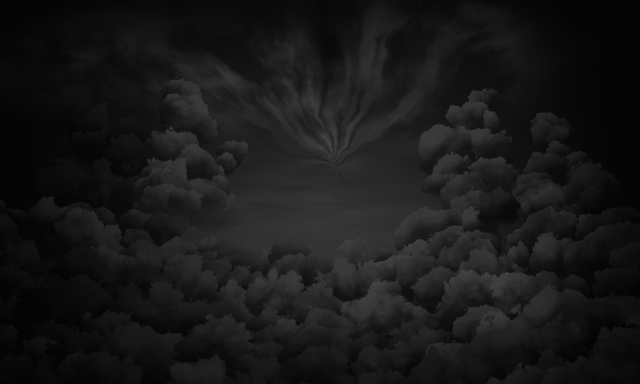
A Shadertoy shader for this texture:

```glsl
// A dark monochrome sky: wisps fan out above a hazy horizon, framed by cloud
// towers over a sea of cumulus. Puffs are shaded discs painted back to front,
// with outlines and creases broken up by folded gradient noise.

vec2 hash2(vec2 p) {
    vec3 q = fract(p.xyx * vec3(0.1031, 0.1030, 0.0973));
    q += dot(q, q.yzx + 33.33);
    return fract((q.xx + q.yz) * q.zy);
}

float gradNoise(vec2 p) {
    vec2 i = floor(p), f = fract(p), e = vec2(1, 0);
    vec2 u = f * f * f * (f * (f * 6.0 - 15.0) + 10.0);
    float a = dot(hash2(i) * 2.0 - 1.0, f);
    float b = dot(hash2(i + e) * 2.0 - 1.0, f - e);
    float c = dot(hash2(i + e.yx) * 2.0 - 1.0, f - e.yx);
    float d = dot(hash2(i + 1.0) * 2.0 - 1.0, f - 1.0);
    return mix(mix(a, b, u.x), mix(c, d, u.x), u.y);
}

float fbm(vec2 p) {
    float sum = 0.0, amp = 1.0;
    for (int i = 0; i < 5; i++) {
        sum += amp * gradNoise(p);
        p = mat2(1.6, 1.2, -1.2, 1.6) * p + 7.3;
        amp *= 0.52;
    }
    return sum;
}

// Folded noise: round bulges parted by sharp creases
float billow(vec2 p) {
    float sum = 0.0, amp = 1.0;
    for (int i = 0; i < 4; i++) {
        sum += amp * (abs(gradNoise(p)) - 0.17);
        p = mat2(1.7, 1.2, -1.2, 1.7) * p + 3.1;
        amp *= 0.6;
    }
    return sum;
}

float blob(vec2 p, vec2 centre, vec2 size) {
    vec2 d = (p - centre) / size;
    return exp(-dot(d, d));
}

// One puff, lit from above and from the middle of the sky
void puff(inout float tone, vec2 p, vec2 centre, float radius, float lum, float bulge) {
    vec2 d = (p - centre) / radius;
    float dist = length(d) - 0.55 * bulge;
    float cover = (1.0 - smoothstep(0.9, 1.0, dist)) * smoothstep(-1.0, -0.3, d.y);
    float side = clamp((0.85 - centre.x) * 2.0, -0.4, 0.4);
    float light = smoothstep(-0.5, 1.1, d.y + side * d.x + 0.9 * bulge);
    tone = mix(tone, lum * (0.3 + 0.95 * light), cover);
}

// A heap of puffs strewn from its top down to its base
void tower(inout float tone, vec2 p, vec2 top, vec2 base, float width,
           float radius, float lum, float bulge) {
    for (int i = 0; i < 18; i++) {
        float t = float(i) / 17.0;
        vec2 h = hash2(vec2(float(i) * 3.7, top.x * 91.0));
        vec2 c = mix(top, base, t) + (h - 0.5) * vec2(width * (0.25 + t), 0.06);
        puff(tone, p, c, radius * (0.55 + 0.5 * h.y + 0.3 * t), lum, bulge);
    }
}

float sky(vec2 p) {
    float tone = 0.025 + 0.07 * blob(p, vec2(0.85, 0.62), vec2(0.5, 0.35));
    tone += 0.115 * blob(p, vec2(0.84, 0.38), vec2(0.48, 0.19));
    // Streaks radiate from a point above the horizon
    vec2 d = p - vec2(0.87, 0.55) + 0.05 * vec2(fbm(p * 5.0), fbm(p * 5.0 + 19.0));
    float r = length(d);
    float streak = fbm(vec2(atan(d.x, d.y) * 4.5, r * 4.0)) + 0.5 * fbm(p * vec2(7, 12));
    float mask = blob(p, vec2(0.72, 0.80), vec2(0.23, 0.13))
        + 0.65 * blob(p, vec2(0.25, 0.84), vec2(0.32, 0.12))
        + 0.85 * blob(p, vec2(1.22, 0.88), vec2(0.15, 0.14))
        + 0.75 * blob(p, vec2(0.86, 0.65), vec2(0.07, 0.09))
        + 0.55 * blob(p, vec2(0.99, 0.92), vec2(0.08, 0.12))
        + 0.55 * blob(p, vec2(1.04, 0.68), vec2(0.09, 0.07))
        + 0.45 * blob(p, vec2(1.62, 0.84), vec2(0.09, 0.05));
    tone += 0.16 * mask * smoothstep(-0.45, 0.6, streak);
    tone *= 1.0 - 0.5 * blob(p, vec2(0.86, 0.88), vec2(0.05, 0.09));
    // Thin level bands near the horizon
    float bands = fbm(p * vec2(5, 28));
    return tone + 0.05 * bands * blob(p, vec2(0.82, 0.45), vec2(0.3, 0.1));
}

void mainImage(out vec4 fragColor, in vec2 fragCoord) {
    vec2 p = fragCoord / iResolution.y;
    p.x *= 1.6623 * iResolution.y / iResolution.x;
    float tone = sky(p);
    float bulge = billow(p * 13.0);
    vec2 q = p + 0.03 * vec2(fbm(p * 8.0), fbm(p * 8.0 + 41.0));

    // Towers on both sides of the clearing
    float open = tone;
    tower(tone, q, vec2(0.29, 0.65), vec2(0.24, 0.46), 0.38, 0.07, 0.065, bulge);
    tower(tone, q, vec2(0.47, 0.72), vec2(0.50, 0.42), 0.17, 0.06, 0.18, bulge);
    tower(tone, q, vec2(0.62, 0.62), vec2(0.50, 0.46), 0.08, 0.04, 0.18, bulge);
    tower(tone, q, vec2(1.26, 0.74), vec2(1.16, 0.42), 0.20, 0.06, 0.185, bulge);
    tower(tone, q, vec2(1.45, 0.64), vec2(1.46, 0.42), 0.26, 0.06, 0.15, bulge);
    tone = mix(tone, open, 0.2 + 0.4 * blob(p, vec2(0.8, 0.42), vec2(0.4, 0.12)));

    // Sea of cumulus, its puffs growing toward the viewer
    for (int k = 0; k < 11; k++) {
        float depth = float(k) / 10.0, width = mix(0.08, 0.17, depth);
        float cell = floor(q.x / width + 0.37 * float(k));
        for (int j = -1; j <= 1; j++) {
            vec2 h = hash2(vec2(cell + float(j) + 20.0, float(k) * 7.0 + 3.0));
            float x = (cell + float(j) + 0.25 + 0.5 * h.x - 0.37 * float(k)) * width;
            float ridge = 0.31 + 0.13 * smoothstep(0.05, 0.6, abs(x - 0.78));
            vec2 c = vec2(x, mix(ridge, -0.04, depth) + (h.y - 0.5) * 0.07);
            float lum = 0.105 + 0.08 * blob(c, vec2(1.08, 0.28), vec2(0.5, 0.2));
            lum *= (1.0 - 0.5 * blob(c, vec2(0.2, 0.15), vec2(0.25, 0.15))) * (0.75 + 0.5 * h.x);
            puff(tone, q, c, width * (0.5 + 0.3 * h.y), lum, bulge);
        }
    }

    // Horizon haze, then darkened borders
    tone = mix(tone, 0.19, 0.6 * blob(p, vec2(0.82, 0.38), vec2(0.3, 0.08)));
    vec2 edge = abs(p - vec2(0.83, 0.5)) / vec2(0.83, 0.5);
    tone *= 1.0 - 0.6 * smoothstep(0.55, 1.05, edge.x);
    tone *= 1.0 - 0.35 * smoothstep(0.6, 1.0, edge.y);
    fragColor = vec4(vec3(max(tone * 1.1, 0.015)), 1.0);
}
```
